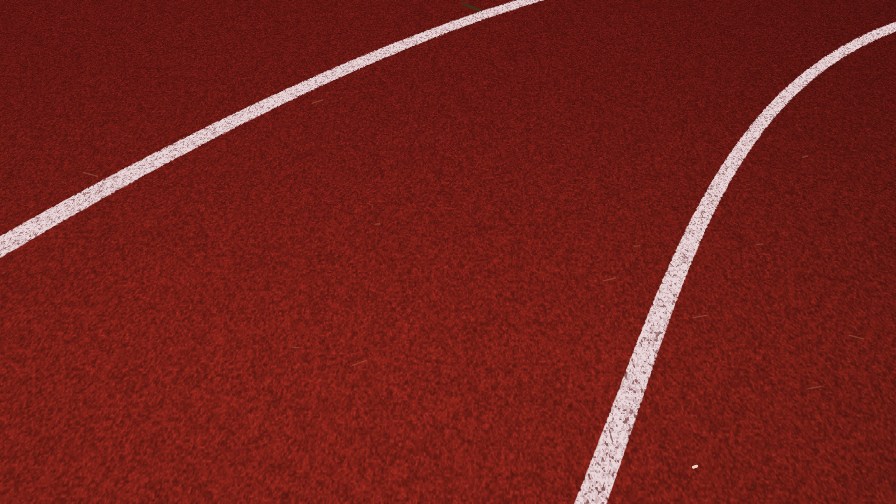
Reproduce this texture procedurally as a Shadertoy shader.

```glsl
// Red rubber running track seen at a low angle, with two curved white lane lines.
// Lanes are distances to cubic curves that thin with height; the granules are
// layered value noise on a receding plane, with a few scattered straw bits.

float hash(vec2 cell) {
    uvec2 k = uvec2(ivec2(cell)) * uvec2(1597334677u, 3812015801u);
    uint h = (k.x ^ k.y) * 1597334677u;
    h = (h ^ (h >> 15)) * 2246822519u;
    return float((h ^ (h >> 13)) & 0xffffffu) / 16777215.0;
}

float valueNoise(vec2 p) {
    vec2 cell = floor(p);
    vec2 f = fract(p);
    f = f * f * (3.0 - 2.0 * f);
    float low = mix(hash(cell), hash(cell + vec2(1, 0)), f.x);
    float high = mix(hash(cell + vec2(0, 1)), hash(cell + vec2(1, 1)), f.x);
    return mix(low, high, f.y);
}

float segmentDistance(vec2 p, vec2 a, vec2 b) {
    vec2 ab = b - a;
    float t = clamp(dot(p - a, ab) / dot(ab, ab), 0.0, 1.0);
    return length(p - a - ab * t);
}

vec2 cubicPoint(vec2 a, vec2 b, vec2 c, vec2 d, float t) {
    float s = 1.0 - t;
    return s * s * s * a + 3.0 * s * s * t * b + 3.0 * s * t * t * c + t * t * t * d;
}

// The curve runs slightly past both ends so that no cap shows.
float curveDistance(vec2 p, vec2 a, vec2 b, vec2 c, vec2 d) {
    const int STEPS = 32;
    float nearest = 10.0;
    vec2 previous = cubicPoint(a, b, c, d, -0.06);
    for (int i = 1; i <= STEPS; i++) {
        float t = mix(-0.06, 1.06, float(i) / float(STEPS));
        vec2 next = cubicPoint(a, b, c, d, t);
        nearest = min(nearest, segmentDistance(p, previous, next));
        previous = next;
    }
    return nearest;
}

// Plane coordinates whose cells shrink toward the top.
vec2 groundPlane(vec2 p) {
    float depth = 1.9 - p.y;
    return vec2((p.x - 0.9) / depth, 1.4 / depth) * 350.0 + 900.0;
}

vec3 rubberColor(vec2 p, float grain, float fine) {
    vec3 color = mix(vec3(0.468, 0.118, 0.087), vec3(0.380, 0.084, 0.070), smoothstep(0.15, 1.05, p.y));
    vec2 fromGlow = (p - vec2(0.62, 0.38)) * vec2(0.85, 0.8);
    color *= 1.06 - 0.17 * dot(fromGlow, fromGlow);
    color *= 0.67 + 0.66 * grain;
    return color + vec3(0.03, 0.025, 0.022) * smoothstep(0.7, 1.0, fine);
}

vec3 paintColor(vec2 p, float grain, float fine) {
    vec3 color = mix(vec3(0.91, 0.84, 0.85), vec3(0.80, 0.67, 0.68), smoothstep(0.45, 0.95, fine));
    float wear = 1.0 - smoothstep(0.18, 0.46, grain);
    return mix(color, vec3(0.50, 0.29, 0.29), wear * mix(0.9, 0.5, p.y));
}

// Short pale fibres thrown over the surface.
vec3 addStraw(vec3 color, vec2 p, float aspect, float pixel) {
    for (int i = 0; i < 12; i++) {
        float id = float(i);
        vec2 center = vec2(hash(vec2(id, 3)) * aspect, 0.2 + 0.65 * hash(vec2(id, 8)));
        float angle = (hash(vec2(id, 13)) - 0.5) * 0.7;
        float reach = mix(0.003, 0.015, hash(vec2(id, 21)));
        vec2 arm = reach * vec2(cos(angle), sin(angle));
        float d = segmentDistance(p, center - arm, center + arm);
        float cover = 1.0 - smoothstep(0.0003, 0.0008 + 0.8 * pixel, d);
        color = mix(color, vec3(0.62, 0.38, 0.26), cover * 0.5);
    }
    return color;
}

void mainImage(out vec4 fragColor, in vec2 fragCoord) {
    vec2 p = fragCoord / iResolution.y;
    float pixel = 1.0 / iResolution.y;
    float aspect = iResolution.x / iResolution.y;

    // Granules
    vec2 ground = groundPlane(p);
    float fine = valueNoise(ground * 1.7 + 71.0);
    float grain = 0.55 * valueNoise(ground) + 0.45 * fine;
    vec3 color = rubberColor(p, grain, fine);

    // Debris: straw, a green blade and a pale chip
    color = addStraw(color, p, aspect, pixel);
    float blade = segmentDistance(p, vec2(0.918, 0.993), vec2(0.955, 0.978));
    color = mix(color, vec3(0.15, 0.27, 0.10), 0.6 * (1.0 - smoothstep(0.001, 0.002 + pixel, blade)));
    float chip = segmentDistance(p, vec2(1.376, 0.073), vec2(1.382, 0.075));
    color = mix(color, vec3(0.93, 0.82, 0.76), 1.0 - smoothstep(0.002, 0.002 + pixel, chip));

    // Lane lines
    float leftLane = curveDistance(p, vec2(-0.014, 0.502), vec2(0.412, 0.750),
                                   vec2(0.773, 0.919), vec2(1.069, 1.005));
    float rightLane = curveDistance(p, vec2(1.171, 0.0), vec2(1.333, 0.421),
                                    vec2(1.417, 0.824), vec2(1.787, 0.951));
    float halfWidth = 0.030 - 0.0222 * p.y;
    float edge = min(leftLane, rightLane) - halfWidth + (0.5 - grain) * 0.003;
    float paint = 1.0 - smoothstep(-0.8 * pixel, 0.8 * pixel, edge);
    color = mix(color, paintColor(p, grain, fine), paint);

    fragColor = vec4(color, 1.0);
}
```
